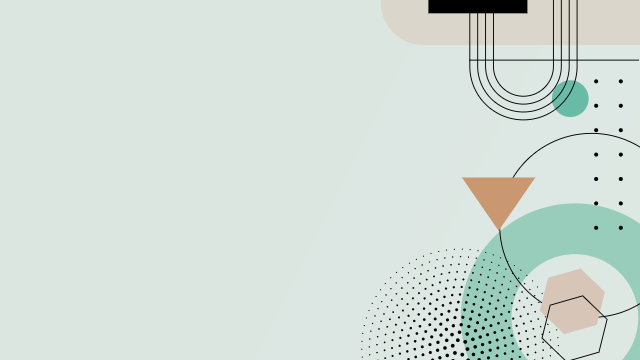
Give the GLSL for this background, as a WebGL 1 fragment shader.

```glsl
precision highp float;
// Geometric poster: pale mint ground with discs, a ring, hexagons, nested arches
// and dot patterns gathered on the right. Every shape is a signed distance,
// painted in layers; one unit is a hundredth of the canvas height.

uniform vec2 u_resolution;

const float TAU = 6.2831853;
const float LINE_HALF_WIDTH = 0.13;

const vec3 MINT_LEFT = vec3(0.863, 0.900, 0.884);
const vec3 MINT_RIGHT = vec3(0.868, 0.908, 0.892);
const vec3 SAND = vec3(0.860, 0.841, 0.798);
const vec3 INK = vec3(0.0);
const vec3 TEAL = vec3(0.410, 0.730, 0.650);
const vec3 PALE_TEAL = vec3(0.595, 0.803, 0.738);
const vec3 COPPER = vec3(0.790, 0.597, 0.438);
const vec3 BLUSH = vec3(0.843, 0.776, 0.718);

// Distance functions
float circle(vec2 p, float radius) {
  return length(p) - radius;
}

float box(vec2 p, vec2 halfSize, float corner) {
  vec2 q = abs(p) - halfSize + corner;
  return length(max(q, 0.0)) + min(max(q.x, q.y), 0.0) - corner;
}

// Triangle standing on its tip at the origin
float downTriangle(vec2 p, float halfWidth, float height) {
  vec2 sideNormal = normalize(vec2(height, -halfWidth));
  return max(p.y - height, dot(vec2(abs(p.x), p.y), sideNormal));
}

float hexagon(vec2 p, float radius, float turn) {
  float sector = TAU / 6.0;
  float a = mod(atan(p.y, p.x) - turn, sector) - 0.5 * sector;
  return length(p) * cos(a) - radius * cos(0.5 * sector);
}

// Concentric U-shaped lines, open at the top
float arches(vec2 p, float innerRadius, float gap) {
  float reach = length(vec2(p.x, min(p.y, 0.0)));
  float index = clamp(floor((reach - innerRadius) / gap + 0.5), 0.0, 3.0);
  return abs(reach - innerRadius - index * gap);
}

// Grid of dots growing right and down from the origin
float dotGrid(vec2 p, vec2 gap, vec2 lastCell, float radius) {
  vec2 cell = clamp(floor(p / gap + 0.5), vec2(0.0), lastCell);
  return circle(p - cell * gap, radius);
}

// Rings of dots that shrink outward, six more dots on each ring
float dotRings(vec2 p, float gap, float ringCount) {
  float ring = clamp(floor(length(p) / gap + 0.5), 1.0, ringCount);
  float sector = TAU / (6.0 * ring);
  float a = mod(atan(p.y, p.x) - 0.3, sector) - 0.5 * sector;
  vec2 local = length(p) * vec2(cos(a), sin(a)) - vec2(ring * gap, 0.0);
  return circle(local, mix(0.52, 0.14, (ring - 1.0) / (ringCount - 1.0)));
}

// Painting
vec3 fill(vec3 base, vec3 color, float d, float pixel) {
  return mix(base, color, clamp(0.5 - d / pixel, 0.0, 1.0));
}

vec3 stroke(vec3 base, float d, float pixel) {
  return fill(base, INK, abs(d) - LINE_HALF_WIDTH, pixel);
}

void main() {
  float pixel = 100.0 / u_resolution.y;
  vec2 p = gl_FragCoord.xy * pixel;
  vec3 ground = mix(MINT_LEFT, MINT_RIGHT, smoothstep(60.0, 150.0, p.x - 0.5 * p.y));
  vec3 color = ground;

  // Top banner and teal disc
  color = fill(color, SAND, box(p - vec2(155.8, 99.3), vec2(50.0, 11.8), 11.8), pixel);
  color = fill(color, TEAL, circle(p - vec2(158.4, 72.6), 5.1), pixel);

  // Arches, their crossbar and the black block above
  color = stroke(color, arches(p - vec2(145.4, 81.6), 8.33, 2.19), pixel);
  color = fill(color, INK, box(p - vec2(153.9, 83.3), vec2(23.6, LINE_HALF_WIDTH), 0.0), pixel);
  color = fill(color, INK, box(p - vec2(132.75, 103.3), vec2(13.75, 7.0), 0.0), pixel);

  // Broad ring
  float ring = abs(circle(p - vec2(159.7, 11.8), 24.65)) - 7.05;
  color = fill(color, PALE_TEAL, ring, pixel);

  // Dot patterns and the large thin circle
  color = fill(color, INK, dotRings(p - vec2(127.8, 3.5), 2.1, 13.0), pixel);
  color = fill(color, INK, dotGrid(p - vec2(165.6, 77.4), vec2(6.85, -6.78), vec2(1.0, 6.0), 0.56), pixel);
  color = stroke(color, circle(p - vec2(164.35, 37.4), 25.55), pixel);

  // Triangle and the pair of hexagons
  color = fill(color, COPPER, downTriangle(p - vec2(138.5, 35.9), 10.2, 14.8), pixel);
  color = fill(color, BLUSH, hexagon(p - vec2(159.0, 16.3), 9.4, 0.28), pixel);
  color = stroke(color, hexagon(p - vec2(159.6, 8.7), 9.4, 0.28), pixel);

  gl_FragColor = vec4(color, 1.0);
}
```
